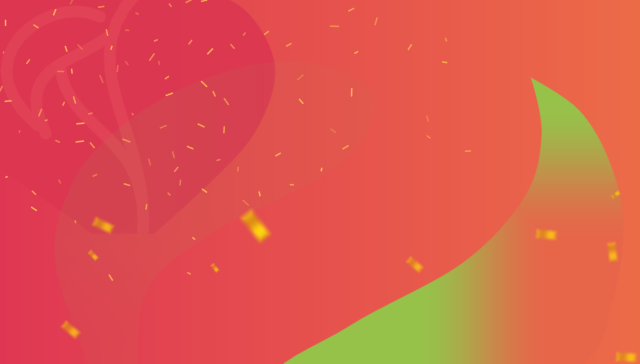
Reproduce this background procedurally as a Shadertoy shader.

```glsl
// A red-to-orange backdrop with a dark heart, a translucent petal and a green leaf,
// under gold confetti. Outlines are closed Hermite splines measured as signed distances;
// sparks come from a jittered grid. Space is 7.68 x 4.36, with y pointing down.

const vec2 CANVAS = vec2(7.68, 4.36);
const vec3 GREEN = vec3(0.59, 0.76, 0.29);

float hash(vec2 p) {
    return fract(sin(dot(p, vec2(127.1, 311.7))) * 43758.5453);
}

float segmentDistance(vec2 p, vec2 a, vec2 b) {
    vec2 ab = b - a;
    return length(p - a - ab * clamp(dot(p - a, ab) / dot(ab, ab), 0.0, 1.0));
}

// Signed distance to a smooth closed outline; its first point is a sharp corner.
float outlineDistance(vec2 p, vec2 k[12]) {
    float d = 1e3, side = 1.0;
    vec2 a = k[0];
    for (int i = 0; i < 12; i++) {
        int j = (i + 1) % 12;
        vec2 m0 = i == 0 ? vec2(0.0) : 0.5 * (k[j] - k[(i + 11) % 12]);
        vec2 m1 = j == 0 ? vec2(0.0) : 0.5 * (k[(j + 1) % 12] - k[i]);
        for (int s = 1; s <= 8; s++) {
            float t = float(s) / 8.0, u = 1.0 - t;
            vec2 b = u * u * ((1.0 + 2.0 * t) * k[i] + t * m0)
                   + t * t * ((3.0 - 2.0 * t) * k[j] - u * m1);
            d = min(d, segmentDistance(p, a, b));
            if ((a.y > p.y) != (b.y > p.y) &&
                p.x < a.x + (b.x - a.x) * (p.y - a.y) / (b.y - a.y)) side = -side;
            a = b;
        }
    }
    return d * side;
}

// Distance to a cubic Bezier curve.
float curveDistance(vec2 p, vec2 a, vec2 b, vec2 c, vec2 e) {
    float d = 1e3;
    vec2 last = a;
    for (int i = 1; i <= 14; i++) {
        float t = float(i) / 14.0, u = 1.0 - t;
        vec2 q = u * u * u * a + 3.0 * u * t * (u * b + t * c) + t * t * t * e;
        d = min(d, segmentDistance(p, last, q));
        last = q;
    }
    return d;
}

// Thin gold strokes, dense at upper left and sparse toward the centre.
float sparks(vec2 p, float px) {
    const float CELL = 0.27;
    vec2 home = floor(p / CELL);
    float glow = 0.0;
    for (int y = -1; y <= 1; y++)
    for (int x = -1; x <= 1; x++) {
        vec2 id = home + vec2(x, y);
        vec2 c = (id + vec2(hash(id), hash(id + 17.3))) * CELL;
        float density = 0.6 * (1.0 - smoothstep(1.5, 5.5, c.x)) * (1.0 - smoothstep(1.4, 3.1, c.y));
        if (hash(id + 5.7) > density + 0.07 * step(c.x, 5.4) * step(c.y, 3.0)) continue;
        float angle = 6.283 * hash(id + 31.9);
        vec2 arm = vec2(cos(angle), sin(angle)) * mix(0.005, 0.045, hash(id + 43.1));
        float d = segmentDistance(p, c - arm, c + arm);
        glow = max(glow, (1.0 - smoothstep(0.0, 0.006 + px, d)) * mix(0.35, 1.0, hash(id + 9.2)));
    }
    return glow;
}

void mainImage(out vec4 fragColor, in vec2 fragCoord) {
    vec2 p = fragCoord / iResolution.xy * CANVAS;
    p.y = CANVAS.y - p.y;
    float px = CANVAS.y / iResolution.y;

    // Backdrop
    vec3 color = mix(vec3(0.876, 0.215, 0.325), vec3(0.925, 0.42, 0.28), p.x / CANVAS.x);

    // Heart with a flat foot
    float heart = outlineDistance(p, vec2[12](vec2(1.5, 3.1), vec2(0.55, 2.4), vec2(0.0, 2.02),
        vec2(-0.8, 1.3), vec2(-0.8, 0.2), vec2(0.2, -0.4), vec2(1.5, -0.25), vec2(2.3, -0.15),
        vec2(2.95, 0.13), vec2(3.3, 0.8), vec2(3.08, 1.55), vec2(2.5, 2.21)));
    heart = max(heart, p.y - 2.8);
    float inHeart = 1.0 - smoothstep(-px, px, heart);
    color = mix(color, vec3(0.86, 0.21, 0.315), 0.88 * inHeart);

    // Pale veins in the heart
    float vein = curveDistance(p, vec2(1.65, -0.1), vec2(0.8, 0.8), vec2(1.85, 1.6), vec2(1.71, 2.9));
    vein = min(vein, curveDistance(p, vec2(0.72, 0.8), vec2(0.8, 1.5), vec2(1.6, 1.6), vec2(1.7, 2.4)));
    vein = min(vein, curveDistance(p, vec2(1.2, 0.2), vec2(0.6, -0.1), vec2(-0.5, 0.7), vec2(0.45, 1.5)));
    vein = min(vein, curveDistance(p, vec2(1.28, 0.45), vec2(0.9, 0.75), vec2(0.15, 0.8), vec2(0.55, 1.6)));
    color = mix(color, vec3(0.93, 0.36, 0.38), 0.3 * inHeart * (1.0 - smoothstep(-px, px, vein - 0.07)));

    // Translucent petal
    float petal = outlineDistance(p, vec2[12](vec2(1.15, 4.6), vec2(0.67, 3.2), vec2(0.82, 2.3),
        vec2(1.3, 1.65), vec2(2.2, 1.05), vec2(3.3, 0.74), vec2(4.15, 0.88), vec2(4.5, 1.32),
        vec2(3.96, 2.05), vec2(2.56, 2.78), vec2(1.75, 3.5), vec2(1.6, 4.6)));
    float tint = mix(0.12, 0.05, smoothstep(1.0, 4.5, p.x)) * (1.0 - 0.5 * smoothstep(2.5, 4.3, p.y));
    color = mix(color, vec3(0.6, 0.6, 0.3), tint * (1.0 - smoothstep(-px, px, petal)));

    // Leaf, green at both ends and orange in the bend
    float leaf = outlineDistance(p, vec2[12](vec2(6.37, 0.93), vec2(6.95, 1.32), vec2(7.32, 1.95),
        vec2(7.48, 2.7), vec2(7.35, 3.6), vec2(6.95, 4.4), vec2(5.2, 5.2), vec2(3.3, 4.6),
        vec2(4.2, 3.9), vec2(5.55, 3.15), vec2(6.3, 2.35), vec2(6.5, 1.6)));
    float green = max(1.0 - smoothstep(1.2, 2.9, p.y), 1.0 - smoothstep(5.0, 6.6, p.x));
    vec3 leafColor = mix(vec3(0.905, 0.4, 0.29), GREEN, green);
    color = mix(color, leafColor, 1.0 - smoothstep(-px, px, leaf));

    color = mix(color, vec3(1.0, 0.75, 0.33), 0.9 * sparks(p, px));

    // Large soft confetti: centre, angle, half length
    vec4 confetti[10] = vec4[10](vec4(3.07, 2.71, 0.9, 0.2), vec4(1.24, 2.7, 0.45, 0.13),
        vec4(0.85, 3.95, 0.7, 0.12), vec4(1.12, 3.06, 0.8, 0.07), vec4(2.58, 3.21, 0.9, 0.06),
        vec4(4.98, 3.17, 0.7, 0.11), vec4(6.56, 2.81, 0.1, 0.13), vec4(7.35, 3.02, 1.45, 0.12),
        vec4(7.39, 2.33, -0.6, 0.06), vec4(7.52, 4.28, 0.05, 0.13));
    for (int i = 0; i < 10; i++) {
        vec4 c = confetti[i];
        vec2 axis = vec2(cos(c.z), sin(c.z)), q = p - c.xy;
        q = vec2(dot(q, axis), dot(q, vec2(-axis.y, axis.x)));
        vec2 edge = abs(q) - c.w * vec2(0.85, 0.32);
        float d = length(max(edge, 0.0)) + min(max(edge.x, edge.y), 0.0);
        float cover = 1.0 - smoothstep(-0.2 * c.w, 0.3 * c.w, d);
        vec3 gold = mix(vec3(0.87, 0.56, 0.08), vec3(1.0, 0.83, 0.06), 0.5 + 0.5 * sin(q.x / c.w * 4.0));
        color = mix(color, gold, cover * mix(0.7, 1.0, smoothstep(0.1, 0.2, c.w)));
    }
    fragColor = vec4(color, 1.0);
}
```
